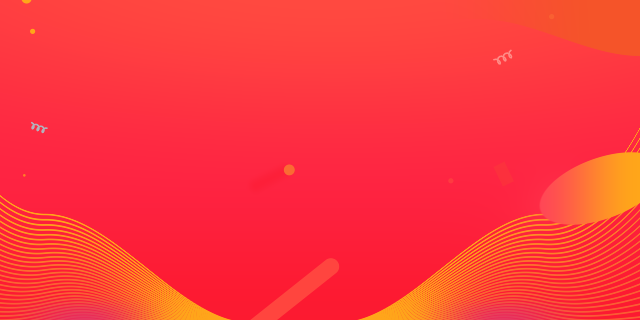
A WebGL 1 fragment shader for this background:

```glsl
precision highp float;
// Festive red backdrop: amber line waves in both lower corners, soft blobs and confetti.
uniform vec2 u_resolution;

// Colours
const vec3 CORAL = vec3(1.00, 0.29, 0.25);
const vec3 ROSE = vec3(0.995, 0.14, 0.26);
const vec3 SCARLET = vec3(0.99, 0.10, 0.19);
const vec3 AMBER = vec3(1.00, 0.65, 0.10);
const vec3 ORANGE = vec3(0.98, 0.42, 0.20);
const vec3 PINK = vec3(1.00, 0.27, 0.34);
const vec3 PLUM = vec3(0.88, 0.20, 0.42);
const vec3 RUST = vec3(0.96, 0.33, 0.16);
const vec3 SILVER = vec3(0.70, 0.70, 0.74);
const vec3 BLUSH = vec3(1.00, 0.55, 0.53);

// Waves (lengths are in canvas heights)
const float VALLEY_X = 0.92;
const float LINE_COUNT = 26.0;
const float LINE_HALF_WIDTH = 0.0027;

// Blob and bar
const vec2 BLOB_CENTER = vec2(1.88, 0.411);
const vec2 BLOB_RADII = vec2(0.203, 0.095);
const float BLOB_TILT = 0.35;
const vec2 BAR_START = vec2(0.79, -0.027);
const vec2 BAR_END = vec2(1.034, 0.167);
const float BAR_RADIUS = 0.026;

// Ribbon curls
const int CURL_STEPS = 30;
const float CURL_TURNS = 18.85;
const float CURL_HALF_WIDTH = 0.0025;

float px; // size of one pixel in canvas heights

float cover(float d) {
  return 1.0 - smoothstep(-0.6 * px, 0.6 * px, d);
}

vec2 rotate(vec2 p, float a) {
  float c = cos(a), s = sin(a);
  return vec2(c * p.x + s * p.y, c * p.y - s * p.x);
}

float segment(vec2 p, vec2 a, vec2 b) {
  vec2 ab = b - a;
  return length(p - a - ab * clamp(dot(p - a, ab) / dot(ab, ab), 0.0, 1.0));
}

float disc(vec2 p, vec2 center, float radius) {
  return cover(length(p - center) - radius);
}

// Looping ribbon traced as a trochoid
float curl(vec2 p, vec2 center, float angle, float size) {
  vec2 q = rotate(p - center, angle) / size;
  vec2 last = vec2(-0.5, 0.17);
  float d = 10.0;
  for (int i = 1; i <= CURL_STEPS; i++) {
    float t = float(i) / float(CURL_STEPS);
    vec2 next = vec2(t - 0.5 + 0.12 * sin(CURL_TURNS * t), 0.17 * cos(CURL_TURNS * t));
    d = min(d, segment(q, last, next));
    last = next;
  }
  return cover(d * size - CURL_HALF_WIDTH);
}

vec3 backdrop(vec2 p) {
  vec3 col = mix(SCARLET, ROSE, smoothstep(0.0, 0.5, p.y));
  float glow = length((p - vec2(1.05, 1.15)) * vec2(0.3, 1.0));
  col = mix(col, CORAL, 1.0 - smoothstep(0.1, 0.8, glow));
  // Orange drape in the upper right corner
  float hem = 0.94 - 0.115 * smoothstep(1.5, 2.0, p.x);
  return mix(col, RUST, cover(hem - p.y) * smoothstep(1.35, 1.9, p.x));
}

// Line bundle spread between a crest and a base curve, mirrored about the valley
vec3 waves(vec3 col, vec2 p) {
  float u = abs(p.x - VALLEY_X);
  float tail = max(u - 0.78, 0.0);
  float crest = -0.01 + 0.34 * smoothstep(0.14, 0.78, u) + 3.0 * tail * tail;
  float hump = (u - 0.66) / 0.16;
  float base = -0.03 + 0.05 * exp(-hump * hump);
  float height = max(crest - base, 0.02);
  float depth = (crest - p.y) / height;
  float phase = LINE_COUNT * depth * (0.75 + 0.25 * depth);
  float spacing = height / (LINE_COUNT * (0.75 + 0.5 * max(depth, 0.0)));
  float inside = cover(p.y - crest - LINE_HALF_WIDTH);
  float line = cover(abs(fract(phase + 0.5) - 0.5) * spacing - LINE_HALF_WIDTH);

  float outer = smoothstep(0.35, 0.65, u);
  float plum = exp(-hump * hump) * (1.0 - smoothstep(0.0, 0.09, p.y));
  vec3 ink = mix(AMBER, ORANGE, outer * smoothstep(0.0, 0.75, depth));
  ink = mix(ink, PLUM, 0.85 * plum);
  col = mix(col, PLUM, 0.7 * plum * inside);
  return mix(col, ink, inside * line * mix(1.0, 0.8, outer * clamp(depth, 0.0, 1.0)));
}

vec3 blob(vec3 col, vec2 p) {
  vec2 q = rotate(p - BLOB_CENTER, BLOB_TILT) / BLOB_RADII;
  float d = (length(q) - 1.0) * BLOB_RADII.y;
  float halo = exp(-max(d, 0.0) * 28.0) * (1.0 - smoothstep(1.65, 1.85, p.x));
  col = mix(col, PINK, 0.3 * halo);
  return mix(col, mix(PINK, AMBER, smoothstep(1.66, 2.0, p.x)), cover(d));
}

vec3 confetti(vec3 col, vec2 p) {
  // Ball with a faint trailing shadow
  float trail = segment(p, vec2(0.80, 0.42), vec2(0.89, 0.465));
  col = mix(col, SCARLET, 0.5 * (1.0 - smoothstep(0.0, 0.035, trail)));
  col = mix(col, ORANGE, disc(p, vec2(0.904, 0.469), 0.017));
  // Tilted paper slip
  vec2 slip = abs(rotate(p - vec2(1.574, 0.456), 0.45)) - vec2(0.019, 0.034);
  col = mix(col, RUST, 0.22 * cover(max(slip.x, slip.y)));
  // Dots
  col = mix(col, AMBER, disc(p, vec2(0.083, 1.005), 0.016));
  col = mix(col, AMBER, disc(p, vec2(0.102, 0.902), 0.008));
  col = mix(col, AMBER, 0.7 * disc(p, vec2(0.076, 0.452), 0.004));
  col = mix(col, CORAL, 0.6 * disc(p, vec2(1.409, 0.435), 0.008));
  col = mix(col, ORANGE, 0.6 * disc(p, vec2(1.724, 0.948), 0.008));
  // Curls
  col = mix(col, SILVER, curl(p, vec2(0.120, 0.600), -0.35, 0.05));
  return mix(col, BLUSH, curl(p, vec2(1.575, 0.819), 0.5, 0.06));
}

void main() {
  px = 1.0 / u_resolution.y;
  vec2 p = gl_FragCoord.xy * px;
  vec3 col = backdrop(p);
  col = mix(col, CORAL, 0.9 * cover(segment(p, BAR_START, BAR_END) - BAR_RADIUS));
  col = waves(col, p);
  col = blob(col, p);
  col = confetti(col, p);
  gl_FragColor = vec4(col, 1.0);
}
```
